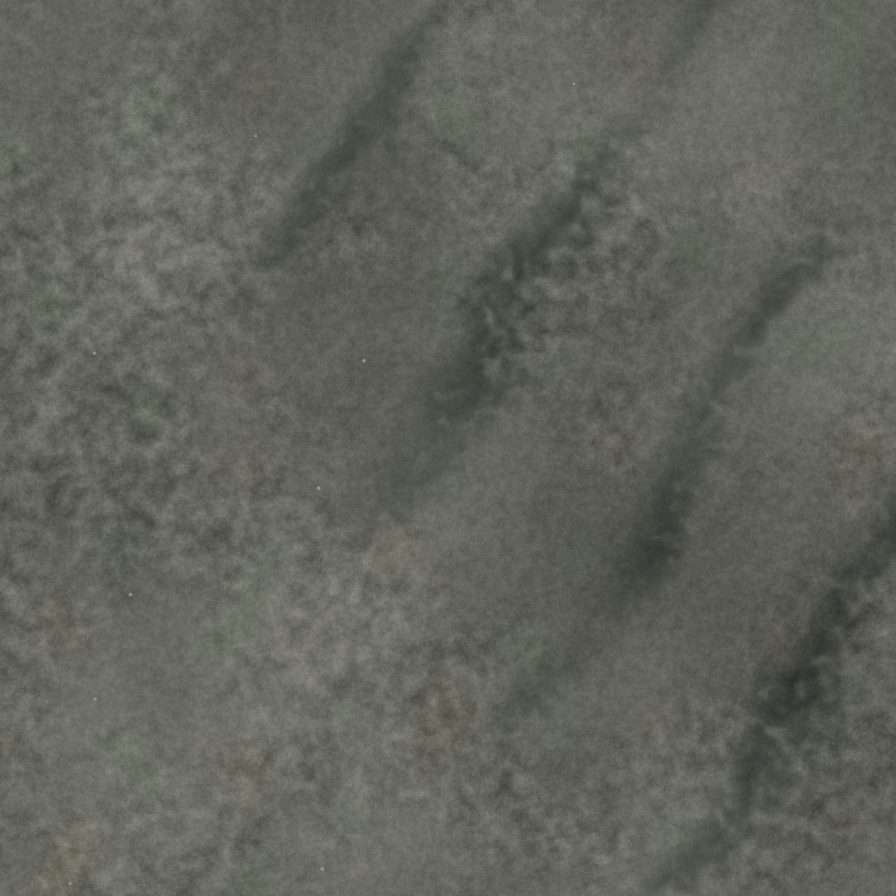
Give the GLSL for this texture, as a three.js fragment shader.

```glsl
// Weathered grey-green stone: soft cloudy tones crossed by slanting dark veins,
// with crumbly mottled patches and a fine sandy grain.
// Layers of gradient noise set the tone; warped repeating bands make the veins.

varying vec2 vUv;

const vec3 STONE_COLOR = vec3(0.392, 0.396, 0.366);
const vec3 VEIN_SHADE = vec3(-0.105, -0.090, -0.087);
const vec3 RUST_TINT = vec3(0.022, 0.004, -0.016);
const vec3 MOSS_TINT = vec3(-0.004, 0.010, -0.010);
const vec3 FLECK_COLOR = vec3(0.62, 0.63, 0.60);

const vec2 VEIN_DIRECTION = vec2(0.55, 0.835);
const float VEIN_SPACING = 0.25;
const float VEIN_OFFSET = 0.12;
const float VEIN_HALF_WIDTH = 0.045;
const float VEIN_WARP = 0.055;

const float CLOUD_SCALE = 3.2;
const float CLOUD_CONTRAST = 0.085;
const float MOTTLE_SCALE = 52.0;
const float MOTTLE_CONTRAST = 0.105;
const float GRAIN_SCALE = 84.0;
const float GRAIN_CONTRAST = 0.055;
const float FLECK_CELLS = 16.0;
const float FLECK_CHANCE = 0.035;
const float FLECK_RADIUS = 0.0035;

const mat2 OCTAVE_TURN = mat2(0.8, 0.6, -0.6, 0.8);

vec2 hash2(vec2 p) {
  vec3 q = fract(p.xyx * vec3(0.1031, 0.1030, 0.0973));
  q += dot(q, q.yzx + 33.33);
  return fract((q.xx + q.yz) * q.zy);
}

float cornerSlope(vec2 cell, vec2 toPoint) {
  float angle = 6.28318 * hash2(cell).x;
  return dot(vec2(cos(angle), sin(angle)), toPoint);
}

// Gradient noise, roughly -0.7 to 0.7
float gradientNoise(vec2 p) {
  vec2 cell = floor(p);
  vec2 f = p - cell;
  vec2 blend = f * f * f * (f * (f * 6.0 - 15.0) + 10.0);
  vec2 e = vec2(1.0, 0.0);
  float low = mix(cornerSlope(cell, f), cornerSlope(cell + e, f - e), blend.x);
  float high = mix(cornerSlope(cell + e.yx, f - e.yx),
                   cornerSlope(cell + e.xx, f - e.xx), blend.x);
  return mix(low, high, blend.y);
}

float fractalNoise(vec2 p, float gain) {
  float sum = 0.0;
  float weight = 1.0;
  for (int i = 0; i < 4; i++) {
    sum += weight * gradientNoise(p);
    p = OCTAVE_TURN * p * 2.03 + 17.3;
    weight *= gain;
  }
  return sum;
}

// Dark bands that wander, break up and fade towards the lower left
float veinAmount(vec2 uv, float mottle) {
  vec2 normal = vec2(VEIN_DIRECTION.y, -VEIN_DIRECTION.x);
  float across = dot(uv, normal) + VEIN_WARP * fractalNoise(uv * 4.0 + 41.0, 0.5);
  across += 0.012 * mottle;
  float band = fract((across - VEIN_OFFSET) / VEIN_SPACING + 0.5) - 0.5;
  float width = VEIN_HALF_WIDTH * (1.0 + 0.9 * gradientNoise(uv * 5.0 + 9.0));
  float core = 1.0 - smoothstep(0.0, width, abs(band) * VEIN_SPACING);
  float strength = smoothstep(-0.45, 0.2, gradientNoise(uv * 4.3 + 63.0));
  float fade = smoothstep(0.5, 0.8, uv.x + 0.5 * uv.y);
  return core * strength * fade;
}

// Rare pale mineral dots, one at most per grid cell
float fleckAmount(vec2 uv) {
  vec2 p = uv * FLECK_CELLS;
  vec2 cell = floor(p);
  vec2 center = 0.2 + 0.6 * hash2(cell + 5.0);
  vec2 pick = hash2(cell + 91.0);
  float radius = FLECK_RADIUS * (0.6 + 0.4 * pick.y);
  float distanceToDot = length(p - cell - center) / FLECK_CELLS;
  return step(pick.x, FLECK_CHANCE) * (1.0 - smoothstep(0.3 * radius, radius, distanceToDot));
}

void main() {
  vec2 uv = vUv;
  vec2 veinSpace = vec2(dot(uv, vec2(VEIN_DIRECTION.y, -VEIN_DIRECTION.x)),
                        0.65 * dot(uv, VEIN_DIRECTION));

  // Broad tones, crumbly mottling and sandy grain
  float cloud = fractalNoise(veinSpace * CLOUD_SCALE + 23.0, 0.6);
  vec2 drift = 0.6 * vec2(gradientNoise(uv * 31.0), gradientNoise(uv * 31.0 + 55.0));
  float mottle = gradientNoise(OCTAVE_TURN * uv * MOTTLE_SCALE + drift + 7.0);
  mottle += 0.5 * gradientNoise(uv * MOTTLE_SCALE * 0.47 + 31.0);
  float grain = fractalNoise(OCTAVE_TURN * uv * GRAIN_SCALE + 3.0, 0.9);

  float patchNoise = fractalNoise(uv * 3.6 + 77.0, 0.6);
  float crumble = smoothstep(-0.25, 0.45, patchNoise + 0.45 * (0.55 - uv.x));
  float vein = veinAmount(uv, mottle);
  vein *= 1.0 - 0.5 * smoothstep(0.15, 0.5, mottle);

  float tone = CLOUD_CONTRAST * cloud;
  tone += MOTTLE_CONTRAST * mottle * mix(0.2, 1.0, crumble);
  tone += GRAIN_CONTRAST * grain * mix(0.75, 1.0, crumble) * (1.0 - 0.45 * vein);

  // Colour
  vec3 color = STONE_COLOR + tone * vec3(1.0, 0.98, 0.94) + VEIN_SHADE * vein;
  float stain = gradientNoise(uv * 9.0 + 120.0);
  color += RUST_TINT * smoothstep(0.2, 0.6, stain) * crumble;
  color += MOSS_TINT * smoothstep(0.15, 0.6, -stain);
  color = mix(color, FLECK_COLOR, 0.8 * fleckAmount(uv));
  gl_FragColor = vec4(color, 1.0);
}
```
